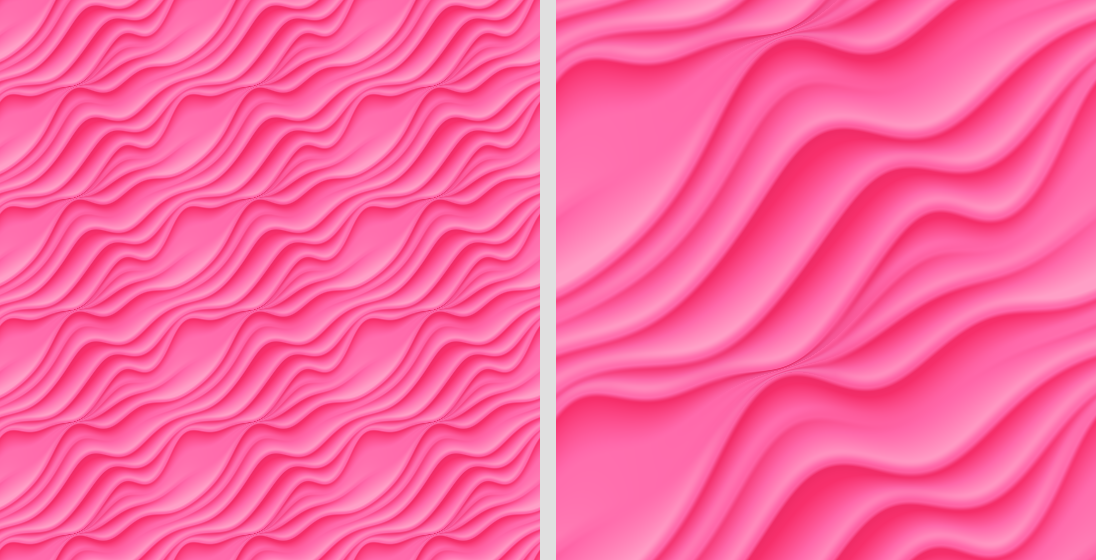
Left, the full canvas; right, a detail of the centre.
Write a Shadertoy shader that draws this pattern.

```glsl
// Soft pink drapery: wavy folds climbing to the right, shaded as relief, in a seamless 3 by 5 grid.
#define REPEATS vec2(3.0, 5.0)
#define ORIGIN vec2(1.0, 1.667)
#define TILE_ASPECT 0.62
#define CREST_WIDTH 0.034
#define SHADOW_WIDTH 0.020
#define RELIEF 0.66
#define CREASE 0.13
#define DEEP vec3(0.98, 0.19, 0.43)
#define MID vec3(1.00, 0.405, 0.665)
#define PALE vec3(1.00, 0.62, 0.775)

const float TAU = 6.2831853;
const int FOLDS = 7;

// Periodic curve from three harmonics
float wave(float u, float base, vec3 cosines, vec3 sines) {
    vec3 angle = TAU * u * vec3(1.0, 2.0, 3.0);
    return base + dot(cosines, cos(angle)) + dot(sines, sin(angle));
}

// Fold offsets measured downwards from the diagonal, in order
void foldCurves(float u, out float curve[FOLDS + 1]) {
    float crest = wave(u, 0.741, vec3(0.125, 0.009, 0.005), vec3(-0.029, 0.070, -0.023));
    float upper = wave(u, 1.036, vec3(0.078, -0.068, 0.009), vec3(0.003, 0.037, -0.004));
    float middle = wave(u, 1.230, vec3(0.003, -0.058, -0.003), vec3(0.048, -0.064, 0.014));
    float lower = wave(u, 1.384, vec3(-0.078, -0.011, -0.055), vec3(0.008, -0.075, -0.002));
    curve[0] = crest;
    curve[1] = mix(crest, upper, 0.45);
    curve[2] = upper;
    curve[3] = middle;
    curve[4] = lower;
    curve[5] = mix(lower, crest + 1.0, 0.30);
    curve[6] = mix(lower, crest + 1.0, 0.60);
    curve[7] = crest + 1.0;
}

// Raised cosine that peaks once per tile
float swell(float u, float center) {
    return 0.5 + 0.5 * cos(TAU * (u - center));
}

// Secondary folds fade in and out along their length
float foldStrength(int k, float u) {
    if (k == 1) return 0.75 * swell(u, 0.20);
    if (k == 5) return 0.60 * pow(swell(u, 0.58), 3.0);
    if (k == 6) return 0.95 * swell(u, 0.66);
    return 1.0;
}

// Converts a vertical distance to one across a sloping fold
float slopeScale(float here, float ahead, float stepSize) {
    float slope = ((ahead - here) / stepSize - 1.0) * TILE_ASPECT;
    return inversesqrt(1.0 + slope * slope);
}

vec3 pinkRamp(float tone) {
    return tone < 0.5 ? mix(DEEP, MID, tone * 2.0) : mix(MID, PALE, tone * 2.0 - 1.0);
}

void mainImage(out vec4 fragColor, in vec2 fragCoord) {
    vec2 uv = fragCoord / iResolution.xy;
    vec2 tile = vec2(uv.x, 1.0 - uv.y) * REPEATS - ORIGIN;

    // Slight sideways sway makes the steep bends lean over
    float u = tile.x + 0.010 * sin(TAU * (tile.y + 0.15));
    float stepSize = 0.004;
    float curve[FOLDS + 1];
    float ahead[FOLDS + 1];
    foldCurves(u, curve);
    foldCurves(u + stepSize, ahead);

    // Find the band between two neighbouring folds
    float depth = curve[0] + fract(tile.y + u - curve[0]);
    int band = 0;
    for (int k = 1; k < FOLDS; k++) {
        if (depth >= curve[k]) band = k;
    }
    float gap = max(curve[band + 1] - curve[band], 0.01);
    float t = clamp((depth - curve[band]) / gap, 0.0, 1.0);
    float topScale = slopeScale(curve[band], ahead[band], stepSize);
    float bottomScale = slopeScale(curve[band + 1], ahead[band + 1], stepSize);
    float topDistance = t * gap * topScale;
    float bottomDistance = (1.0 - t) * gap * bottomScale;

    // Shadow beneath the upper fold, light on the crest of the next
    float topStrength = foldStrength(band, u);
    float bottomStrength = foldStrength(band + 1, u);
    float shadowEdge = smoothstep(0.0, min(SHADOW_WIDTH, 0.35 * gap), topDistance);
    float crestEdge = smoothstep(0.0, min(CREST_WIDTH, 0.45 * gap), bottomDistance);
    float shadow = topStrength * pow(1.0 - t, 1.25) * shadowEdge;
    float light = bottomStrength * pow(t, 1.35) * crestEdge * mix(0.75, 1.05, bottomScale);
    float tone = 0.49 + 0.07 * cos(TAU * (u - 0.05)) + RELIEF * (light - shadow);

    // Dark contact line where the folds pinch together
    float pinch = mix(0.3, 1.0, swell(u, 0.45)) * topStrength;
    float crease = pinch * shadowEdge * exp(-topDistance / 0.022);
    vec3 color = pinkRamp(clamp(tone, 0.0, 1.0));
    color *= 1.0 - CREASE * crease * vec3(0.7, 1.6, 1.0);
    fragColor = vec4(color, 1.0);
}
```
